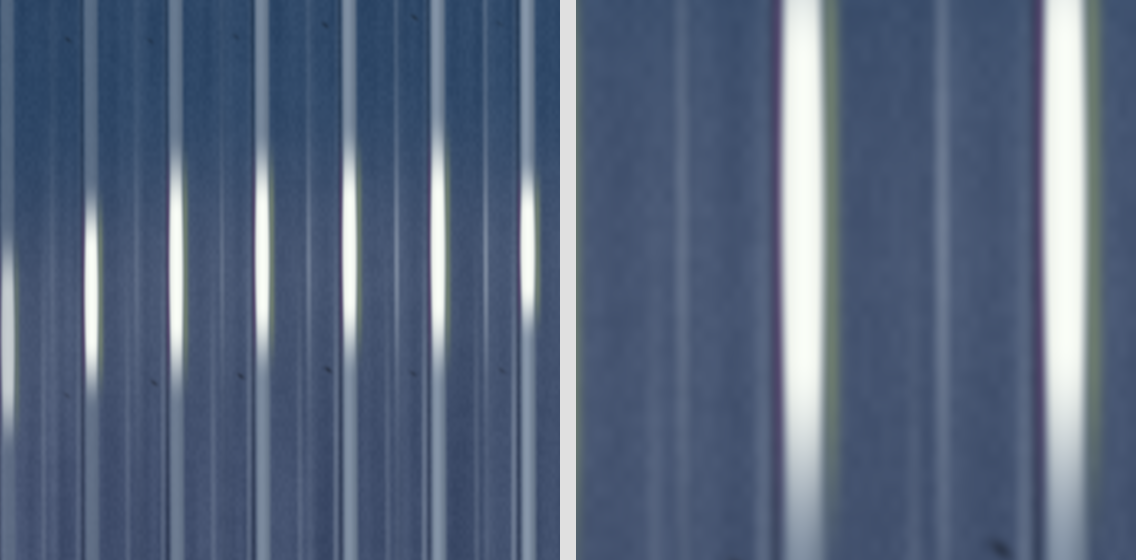
Left: the whole. Right: its middle third, enlarged.
Write a WebGL 2 fragment shader that draws this texture.

```glsl
#version 300 es
precision highp float;

uniform vec2 u_resolution;
out vec4 outColor;

#define FIRST_RIDGE 0.0143
#define PITCH 0.1484
#define PITCH_GROWTH 0.00107
#define RIDGE_HALF_WIDTH 0.072
#define GLOW_HALF_LENGTH 0.195
#define GRAIN 0.022
#define STEEL_TOP vec3(0.180, 0.280, 0.405)
#define STEEL_MID vec3(0.295, 0.350, 0.460)
#define STEEL_LOW vec3(0.230, 0.292, 0.405)
#define RIDGE_GREY vec3(0.480, 0.540, 0.610)
#define GLOW_WHITE vec3(0.930, 0.945, 0.920)
#define LINE_GREY vec3(0.560, 0.610, 0.680)

float hash(vec2 p) {
    vec3 q = fract(vec3(p.xyx) * 0.1031);
    q += dot(q, q.yzx + 33.33);
    return fract((q.x + q.y) * q.z);
}

float noise(vec2 p) {
    vec2 i = floor(p), f = fract(p);
    f = f * f * (3.0 - 2.0 * f);
    return mix(mix(hash(i), hash(i + vec2(1, 0)), f.x),
               mix(hash(i + vec2(0, 1)), hash(i + vec2(1, 1)), f.x), f.y);
}

// Soft-edged strip around zero
float strip(float d, float halfWidth, float soft) {
    return 1.0 - smoothstep(halfWidth - soft, halfWidth + soft, abs(d));
}

float bell(float d, float width) {
    return exp(-d * d / (width * width));
}

// Position counted in ridges; the pitch widens slowly to the right
float ridgeCoord(float x) {
    float root = PITCH * PITCH + 4.0 * PITCH_GROWTH * (x - FIRST_RIDGE);
    return (sqrt(root) - PITCH) / (2.0 * PITCH_GROWTH);
}

// Sheet colour with haze, vertical streaks and grain
vec3 sheet(vec2 uv, float n) {
    vec3 col = mix(STEEL_LOW, STEEL_TOP, smoothstep(0.3, 0.85, uv.y));
    float hazeY = 0.53 - 0.15 * pow(1.0 - uv.x, 3.0);
    float haze = bell(uv.y - hazeY, 0.21) * mix(0.9, 0.6, uv.x);
    col = mix(col, STEEL_MID, haze);
    float lowLeft = (1.0 - smoothstep(0.1, 0.45, uv.y)) * (1.0 - 0.7 * uv.x);
    col += lowLeft * vec3(0.035, 0.025, 0.03);
    float streak = noise(vec2(n * 11.0 + 40.0, uv.y * 2.0)) - 0.5;
    col += streak * (0.035 + 0.05 * lowLeft);
    col += (noise(uv * vec2(170.0, 120.0)) - 0.5) * GRAIN;
    return col + (noise(uv * 30.0) - 0.5) * 0.012;
}

// One slanted dark fleck per ridge, in a gently rising row
float fleck(vec2 uv, float n, float rowY, float seed) {
    float cell = floor(n);
    float h = hash(vec2(cell + 7.0, seed));
    vec2 d = vec2((n - cell - 0.72 - 0.06 * (h - 0.5)) * PITCH,
                  uv.y - rowY - 0.055 * uv.x - 0.025 * (h - 0.5));
    d = vec2(d.x - d.y, d.x + d.y) * 0.7071;
    return bell(length(d / vec2(0.0085, 0.0045)), 0.9) * (0.4 + 0.6 * h);
}

void main() {
    vec2 uv = gl_FragCoord.xy / u_resolution;
    float n = ridgeCoord(uv.x - 0.003 * (0.5 - uv.y));
    float id = floor(n + 0.5);
    float d = n - id;
    float vary = hash(vec2(id + 3.0, 5.0));
    float low = 1.0 - smoothstep(0.2, 0.65, uv.y);

    vec3 col = sheet(uv, n);
    col *= 1.0 - 0.3 * max(fleck(uv, n, 0.295, 2.0), fleck(uv, n, 0.92, 9.0));

    // Thin line midway between ridges, strongest at mid height
    float mid = fract(n) - 0.53;
    float midGlow = 0.10 + 0.45 * bell(uv.y - 0.53, 0.16);
    midGlow += 0.16 * smoothstep(0.45, 0.85, uv.x) * smoothstep(0.2, 0.5, uv.y);
    midGlow *= mix(0.25, 1.0, smoothstep(0.05, 0.75, uv.x));
    col = mix(col, LINE_GREY, midGlow * strip(mid, 0.025, 0.025));
    col = mix(col, LINE_GREY, 0.07 * bell(mid - 0.03, 0.07));
    col = mix(col, LINE_GREY, 0.24 * low * strip(mid + 0.11, 0.028, 0.028));

    // Companion line and dark groove left of each ridge
    float side = d + 0.14 + 0.03 * (1.0 - uv.y);
    float sideGlow = mix(0.12, 0.55, low) * mix(0.35, 1.0, uv.x);
    col = mix(col, LINE_GREY, sideGlow * strip(side, 0.028, 0.026));
    col *= 1.0 - 0.14 * bell(d + 0.112, 0.025);

    // Grey ridge with a brighter left core
    float ridge = strip(d, RIDGE_HALF_WIDTH + 0.008, 0.032);
    float strength = mix(0.55, 1.0, smoothstep(0.0, 0.6, uv.x));
    vec3 ridgeCol = RIDGE_GREY + 0.10 * uv.x * bell(d + 0.02, 0.045);
    ridgeCol -= 0.05 * smoothstep(0.0, 0.08, d);
    col = mix(col, ridgeCol, ridge * strength * 0.88);

    // Tapered white reflection with violet and olive fringes
    float glowY = 0.555 - 0.16 * pow(1.0 - id / 6.4, 4.0);
    float reach = GLOW_HALF_LENGTH * (0.9 + 0.2 * vary) * (1.0 - 0.28 * step(5.5, id));
    float t = (uv.y - glowY) / reach;
    float glow = 1.0 - smoothstep(0.45, 1.2, abs(t));
    glow *= mix(0.65, 1.0, smoothstep(0.0, 0.16, uv.x));
    float taper = RIDGE_HALF_WIDTH * (0.85 + 0.25 * bell(t, 0.7));
    col = mix(col, vec3(0.34, 0.25, 0.42), 0.65 * glow * bell(d + 0.098, 0.024));
    col = mix(col, vec3(0.47, 0.53, 0.43), 0.75 * glow * bell(d - 0.105, 0.036));
    col = mix(col, GLOW_WHITE, glow * strip(d + 0.004, taper, 0.03));
    col += 0.05 * glow * bell(d, 0.05);

    outColor = vec4(clamp(col, 0.0, 1.0), 1.0);
}
```
